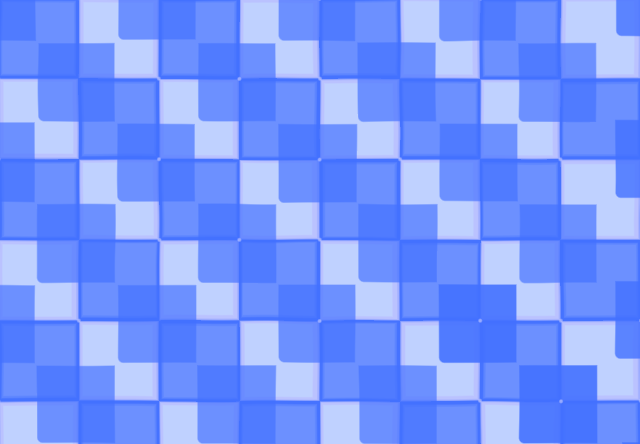
A Shadertoy shader for this pattern:

```glsl
const vec3 PALE  = vec3(0.75, 0.82, 1.00);
const vec3 LILAC = vec3(0.73, 0.76, 1.00);
const vec3 MAUVE = vec3(0.61, 0.67, 1.00);
const vec3 BLUE  = vec3(0.26, 0.44, 1.00);
const float GLAZE = 0.67;                  // opacity of one coat of blue
const vec2 PITCH = vec2(0.1808, 0.1815);   // cell size in canvas heights

float hash(vec2 p) {
    vec3 q = fract(vec3(p.xyx) * 0.1031);
    q += dot(q, q.yzx + 33.33);
    return fract((q.x + q.y) * q.z);
}

vec4 hash4(vec2 p) {
    return vec4(hash(p + 11.0), hash(p + 23.0), hash(p + 37.0), hash(p + 59.0));
}

float noise(vec2 p) {
    vec2 i = floor(p), f = fract(p);
    f = f * f * (3.0 - 2.0 * f);
    return mix(mix(hash(i), hash(i + vec2(1, 0)), f.x),
               mix(hash(i + vec2(0, 1)), hash(i + 1.0), f.x), f.y);
}

float cover(float d, float px) {
    return clamp(0.5 - d / px, 0.0, 1.0);
}

// Border of a unit cell; widths are left, top, right, bottom
float frame(vec2 f, vec4 widths, float px) {
    vec4 d = vec4(f, 1.0 - f) - widths;
    return cover(min(min(d.x, d.y), min(d.z, d.w)), px);
}

// Box between two corners, rounded at its lower left
float softBox(vec2 f, vec2 lo, vec2 hi, float radius) {
    vec2 c = f - 0.5 * (lo + hi);
    float r = (c.x < 0.0 && c.y > 0.0) ? radius : 0.004;
    vec2 e = abs(c) - 0.5 * (hi - lo) + r;
    return length(max(e, 0.0)) + min(max(e.x, e.y), 0.0) - r;
}

// Checkered base: pale cells with lilac rims, and cells under one coat of blue
vec3 baseCell(vec2 f, vec2 id, float dark, float px) {
    vec4 jitter = hash4(id) - 0.5;
    vec4 rim = vec4(0.055, 0.050, 0.085, 0.060) + 0.025 * jitter;
    vec3 col = mix(PALE, LILAC, frame(f, rim, px));
    col = mix(col, MAUVE, 0.8 * frame(f, rim * 0.35, px));
    return mix(col, mix(PALE, BLUE, GLAZE), dark);
}

// Second checker of blue squares, half a cell off; x = coverage, y = opacity
vec2 glazeSquare(vec2 q, float px) {
    float last = step(7.47, q.x);
    vec2 o = q - vec2(0.47, 0.54 - 0.05 * last);
    vec2 id = floor(o);
    vec4 jitter = hash4(id + 5.0);
    vec2 lo = 0.005 + 0.020 * jitter.xy;
    vec2 hi = 0.995 - 0.022 * jitter.zw;
    lo.x += last * (0.20 + 0.08 * step(4.5, id.y));
    float on = 1.0 - mod(id.x + id.y, 2.0);
    float doubled = step(5.0, id.x) * step(abs(id.x - id.y - 2.0), 0.5);
    float opacity = GLAZE + 0.13 * last + 0.22 * doubled * (1.0 - last);
    return vec2(on * cover(softBox(o - id, lo, hi, 0.07), px), opacity);
}

void mainImage(out vec4 fragColor, in vec2 fragCoord) {
    // Cell coordinates, counted from the top left
    vec2 p = vec2(fragCoord.x, iResolution.y - fragCoord.y) / iResolution.y;
    vec2 q = (p + vec2(0.003, 0.004)) / PITCH;
    float px = 1.5 / (iResolution.y * PITCH.y);

    // Slight unevenness of hand-drawn edges
    q += 0.014 * (vec2(noise(q * 1.8), noise(q * 1.8 + 40.0)) - 0.5);

    vec2 id = floor(q), f = q - id;
    float dark = 1.0 - mod(id.x + id.y, 2.0);
    vec3 col = baseCell(f, id, dark, px);

    vec2 glaze = glazeSquare(q, px);
    col = mix(col, BLUE, glaze.x * glaze.y);

    // Outlines sit mostly inside the dark cells, with a fainter inner edge
    vec4 jitter = hash4(id + 71.0) - 0.5;
    vec4 inner = vec4(0.052) + 0.030 * jitter;
    vec4 line = mix(vec4(0.006), vec4(0.032) + 0.016 * jitter, dark);
    col = mix(col, BLUE, 0.35 * dark * frame(f, inner, px));
    col = mix(col, BLUE, 0.88 * frame(f, line, px));

    // Pale chips at some of the crossings
    vec2 crossing = floor(q + 0.5);
    float chip = cover(length(q - crossing) - 0.022, px);
    col = mix(col, LILAC, 0.7 * chip * step(0.55, hash(crossing + 91.0)));

    fragColor = vec4(col, 1.0);
}
```
